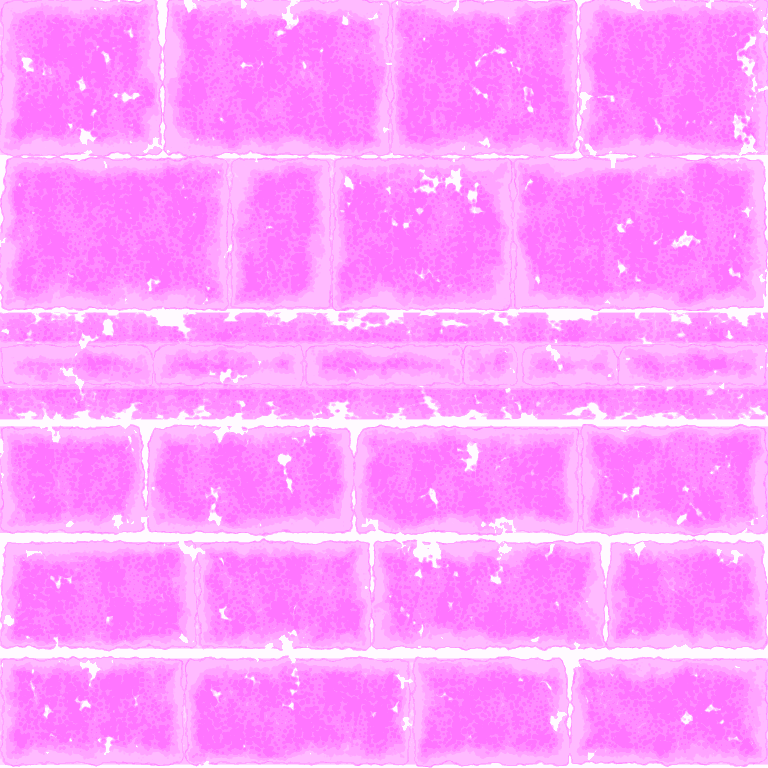
Write a WebGL 1 fragment shader that draws this texture map.

```glsl
precision highp float;
// Weathered pink block wall: two tall courses, a moulded band, three low courses.
// Each block is a rounded box whose edge distance sets a tone; layered cellular
// noise wears it, and the tone is then split into six flat shades.

uniform vec2 u_resolution;

#define JOINT_WIDTH 0.0013
#define CHIP_WIDTH 0.005
#define CORNER 0.008
#define RIM_WIDTH 0.0028
#define BAND_WIDTH 0.031
#define EDGE_WOBBLE 0.012
#define BAND_WOBBLE 0.045
#define GRAIN 1.7
#define CLOUD 3.0
#define SCAR_LEVEL 0.64
#define TONE_SOFTNESS 0.14
#define WHITE_TONE 5.0

float hash(vec2 p) {
  return fract(sin(dot(p, vec2(12.9, 78.2))) * 43758.5);
}

// Distance to the nearest scattered point
float cells(vec2 p) {
  vec2 id = floor(p), f = fract(p);
  float nearest = 4.0;
  for (int y = -1; y <= 1; y++) {
    for (int x = -1; x <= 1; x++) {
      vec2 o = vec2(float(x), float(y));
      vec2 c = id + o;
      vec2 d = o + vec2(hash(c), hash(c + 37.3)) - f;
      nearest = min(nearest, dot(d, d));
    }
  }
  return sqrt(nearest);
}

// Three cellular octaves, centred near zero
float grime(vec2 p) {
  return 0.5 * cells(p) + 0.3 * cells(p * 2.1 + 5.2)
       + 0.2 * cells(p * 4.3 + 9.7) - 0.43;
}

// Joints on either side of x; zeros are unused slots
vec2 span(float x, vec3 a, vec3 b) {
  vec3 sa = step(a, vec3(x)), sb = step(b, vec3(x));
  vec3 lo = max(a * sa, b * sb);
  vec3 hi = min(mix(a, vec3(1.0), sa), mix(b, vec3(1.0), sb));
  return vec2(max(lo.x, max(lo.y, lo.z)), min(hi.x, min(hi.y, hi.z)));
}

// Some joints open into a chip toward the top
float jointWidth(float seed, float v) {
  float taper = 1.0 - smoothstep(0.0, 0.55, v);
  return JOINT_WIDTH + CHIP_WIDTH * step(0.6, seed) * taper * taper;
}

float blockTone(vec2 p, vec2 rows, vec3 a, vec3 b, float gapTone, float px) {
  vec2 s = span(p.x, a, b);
  float v = (p.y - rows.x) / (rows.y - rows.x);
  float seedL = hash(vec2(s.x, rows.x));
  float seedR = hash(vec2(fract(s.y), rows.x));
  vec2 lo = vec2(s.x + jointWidth(seedL, v), rows.x);
  vec2 hi = vec2(s.y - jointWidth(seedR, v), rows.y);

  // Rounded box, positive inside, with a rough outline
  vec2 q = abs(p - 0.5 * (lo + hi)) - 0.5 * (hi - lo) + CORNER;
  float d = CORNER - length(max(q, 0.0)) - min(max(q.x, q.y), 0.0);
  d += EDGE_WOBBLE * grime(p * 30.0);

  // Darker rim, pale band, then the deep face
  float inner = d + BAND_WOBBLE * grime(p * 10.0 + seedL * 9.0) * smoothstep(0.0, 0.01, d);
  float tone = mix(2.95, 0.4, smoothstep(0.002, BAND_WIDTH, inner));
  tone -= 1.2 * (1.0 - smoothstep(RIM_WIDTH * 0.5, RIM_WIDTH, d));

  // Mortar: white between courses, white or pale between blocks
  float seed = p.x - s.x < s.y - p.x ? seedL : seedR;
  float fill = min(gapTone, mix(3.3, WHITE_TONE, step(0.45, seed)));
  float between = smoothstep(-px, px, max(rows.x - p.y, p.y - rows.y));
  return mix(mix(fill, gapTone, between), tone, smoothstep(-px, px, d));
}

// Plain moulding, worn = 1 on its weathered edge
float ledgeTone(vec2 p, float worn) {
  float wear = worn * worn;
  float patches = grime(p * vec2(25.0, 36.0)) + 0.23 * wear;
  float line = 1.0 - smoothstep(0.02, 0.14, worn);
  float tone = 0.8 + 1.3 * wear + 1.8 * line + 3.6 * smoothstep(0.18, 0.31, patches);
  return mix(tone, WHITE_TONE, smoothstep(0.97, 1.03, worn));
}

float wallTone(vec2 p, float px) {
  vec3 none = vec3(0.0);
  float w = WHITE_TONE;
  if (p.y < 0.204) return blockTone(p, vec2(0.0, 0.202), vec3(0.212, 0.508, 0.753), none, w, px);
  if (p.y < 0.4045) return blockTone(p, vec2(0.206, 0.4025), vec3(0.299, 0.432, 0.668), none, w, px);
  if (p.y < 0.448) return ledgeTone(p, (0.448 - p.y) / 0.041);
  if (p.y < 0.503) return blockTone(p, vec2(0.449, 0.502), vec3(0.2, 0.396, 0.603), vec3(0.677, 0.805, 0.0), 3.0, px);
  if (p.y < 0.551) return ledgeTone(p, (p.y - 0.503) / 0.043);
  if (p.y < 0.7) return blockTone(p, vec2(0.5555, 0.694), vec3(0.19, 0.461, 0.755), none, w, px);
  if (p.y < 0.851) return blockTone(p, vec2(0.7055, 0.8445), vec3(0.257, 0.484, 0.789), none, w, px);
  return blockTone(p, vec2(0.8575, 0.9955), vec3(0.24, 0.536, 0.742), none, w, px);
}

float shadeStep(float tone, float edge) {
  return smoothstep(edge - TONE_SOFTNESS, edge + TONE_SOFTNESS, tone);
}

void main() {
  vec2 p = gl_FragCoord.xy / u_resolution;
  p.y = 1.0 - p.y;
  float tone = wallTone(p, 0.7 / u_resolution.y);

  // Speckle, vertical staining, slanted scratches and flaked scars
  float scratch = smoothstep(0.9, 1.0, sin(190.0 * (p.x + 0.28 * p.y) + 2.0 * sin(p.y * 9.0)));
  float wear = GRAIN * (cells(p * 170.0) - 0.43) + CLOUD * grime(p * vec2(24.0, 13.0));
  wear -= 0.5 * scratch * smoothstep(0.5, 0.8, cells(p * 4.0 + 2.0));
  float scar = grime(p * vec2(29.0, 25.0) + 3.0) + 0.25 * (cells(p * 7.0) - 0.43) + 0.43;
  wear += 4.6 * smoothstep(SCAR_LEVEL, SCAR_LEVEL + 0.1, scar);
  tone += wear * (1.0 - 0.65 * smoothstep(1.0, 2.5, tone) * step(wear, 2.0))
        * (1.0 - smoothstep(4.0, 4.8, tone));

  // Six flat shades
  float green = 0.46 + 0.09 * (shadeStep(tone, 0.5) + shadeStep(tone, 1.5) + shadeStep(tone, 2.5))
              + 0.11 * shadeStep(tone, 3.5) + 0.14 * shadeStep(tone, 4.5);
  gl_FragColor = vec4(1.0, green, 1.0, 1.0);
}
```
